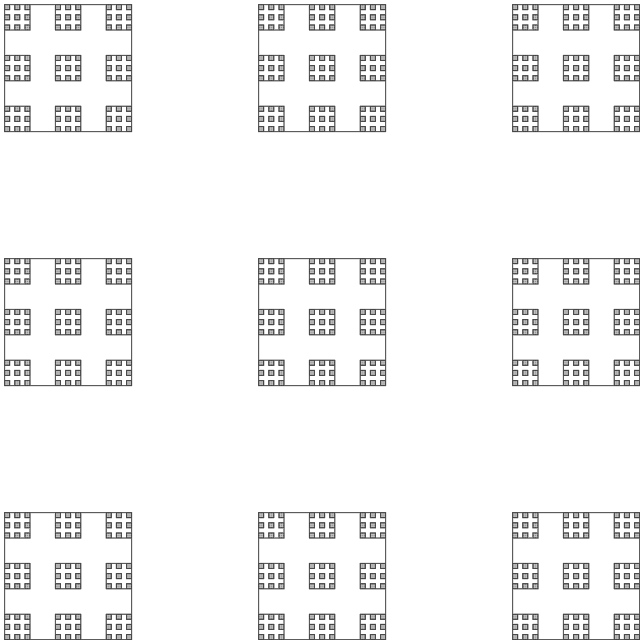
Give the GLSL for this pattern, as a WebGL 2 fragment shader.

```glsl
#version 300 es
precision highp float;
// Draws a square fractal dust: 3 by 3 outlined squares nested three deep, with fine grey dots inside.

uniform vec2 u_resolution;
out vec4 fragColor;

const vec3 PAPER = vec3(1.0);
const vec3 INK = vec3(0.0);
const vec2 FIELD_CENTER = vec2(0.5033, 0.4967);
const float FIELD_SIDE = 0.9922;  // side of the whole figure
const float LINE_WIDTH = 0.00125;
const float SHRINK = 5.0;         // parent side over child side
const float TINT_STRENGTH = 0.22; // even tone in the smallest squares
const float DOT_STRENGTH = 0.4;
const float FILTER_WIDTH = 1.25;  // edge softness in pixels
const int OUTLINE_LEVELS = 3;

// Share of a filter span centred at x that lies within halfWidth of zero.
float bandCoverage(float x, float halfWidth, float span) {
  float low = max(x - 0.5 * span, -halfWidth);
  float high = min(x + 0.5 * span, halfWidth);
  return clamp((high - low) / span, 0.0, 1.0);
}

// Offset from the centre of the nearest of 3 by 3 children.
vec2 foldToChild(vec2 p, float side) {
  float spacing = 2.0 * side;
  return p - spacing * clamp(floor(p / spacing + 0.5), -1.0, 1.0);
}

// Signed distance to the edge of a centred square.
float squareDistance(vec2 p, float side) {
  vec2 q = abs(p) - 0.5 * side;
  return length(max(q, 0.0)) + min(max(q.x, q.y), 0.0);
}

float squareOutline(vec2 p, float side, float span) {
  return bandCoverage(squareDistance(p, side), 0.5 * LINE_WIDTH, span);
}

float squareFill(vec2 p, float side, float span) {
  float halfSide = 0.5 * side;
  return bandCoverage(p.x, halfSide, span) * bandCoverage(p.y, halfSide, span);
}

// Lays one coat of ink over another.
float layer(float under, float over) {
  return 1.0 - (1.0 - under) * (1.0 - over);
}

void main() {
  float canvas = min(u_resolution.x, u_resolution.y);
  float span = FILTER_WIDTH / canvas;
  vec2 p = (gl_FragCoord.xy - FIELD_CENTER * u_resolution) / canvas;

  // Outlined squares, from large to small
  float side = FIELD_SIDE;
  float lines = 0.0;
  for (int level = 0; level < OUTLINE_LEVELS; level++) {
    side /= SHRINK;
    p = foldToChild(p, side);
    lines = max(lines, squareOutline(p, side, span));
  }

  // Tone and dots filling the smallest squares
  float tone = TINT_STRENGTH * squareFill(p, side, span);
  side /= SHRINK;
  float dots = DOT_STRENGTH * squareFill(foldToChild(p, side), side, span);

  float ink = layer(lines, layer(tone, dots));
  fragColor = vec4(mix(PAPER, INK, ink), 1.0);
}
```
